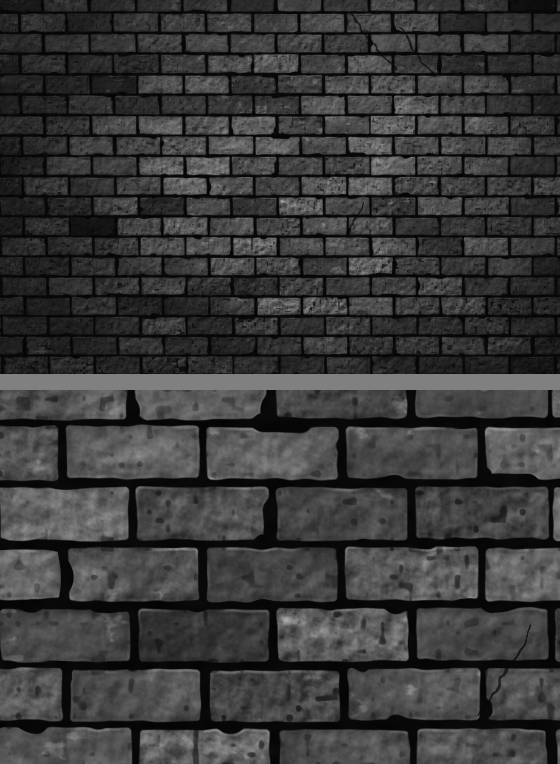
Top: the whole. Bottom: its middle third, enlarged.
Reproduce this texture procedurally as a WebGL 1 fragment shader.

```glsl
precision highp float;
uniform vec2 u_resolution;

const float ASPECT = 1.5;
const vec2 CELL = vec2(0.125, 0.0545);
const float HALF_JOINT = 0.0036;
const vec3 MORTAR = vec3(0.028);

float hash(vec2 p) {
  vec3 q = fract(vec3(p.xyx) * 0.1031);
  q += dot(q, q.yzx + 33.33);
  return fract((q.x + q.y) * q.z);
}

float noise(vec2 p) {
  vec2 i = floor(p), f = fract(p);
  f = f * f * (3.0 - 2.0 * f);
  return mix(mix(hash(i), hash(i + vec2(1.0, 0.0)), f.x),
             mix(hash(i + vec2(0.0, 1.0)), hash(i + 1.0), f.x), f.y);
}

float fbm(vec2 p) {
  float sum = 0.0, amp = 0.5;
  for (int i = 0; i < 4; i++) {
    sum += amp * noise(p);
    p = p * 2.07 + 17.3;
    amp *= 0.5;
  }
  return sum / 0.9375;
}

float roundedBox(vec2 p, vec2 halfSize, float radius) {
  vec2 q = abs(p) - halfSize + radius;
  return length(max(q, 0.0)) + min(max(q.x, q.y), 0.0) - radius;
}

// Running bond with slightly uneven courses and a gentle lean at the left
vec2 brickGrid(vec2 uv) {
  float down = 1.0 - uv.y;
  float row = 0.4 + down * (18.04 + 0.495 * down);
  float col = 12.0 * uv.x - 0.41 - 0.156 * down * (1.0 - uv.x);
  return vec2(col + 0.5 * mod(floor(row) + 1.0, 2.0), row);
}

// Signed distance to a worn brick edge with wobble and chips
float brickEdge(vec2 local, vec2 id, vec2 p) {
  vec2 jitter = vec2(hash(id + 31.0), hash(id + 57.0)) - 0.5;
  vec2 halfSize = CELL * 0.5 - HALF_JOINT + jitter.yx * 0.0012;
  float d = roundedBox(local + jitter * 0.0018, halfSize, 0.0035);
  float chip = smoothstep(0.74, 0.98, noise(p * 34.0 + id * 3.0));
  return d + (noise(p * 75.0) - 0.5) * 0.0022 + chip * 0.005;
}

// Distance to a wandering line from a to b
float crackDistance(vec2 p, vec2 a, vec2 b) {
  p += (vec2(fbm(p * 22.0), fbm(p * 22.0 + 40.0)) - 0.5) * 0.035;
  vec2 ab = b - a;
  float h = clamp(dot(p - a, ab) / dot(ab, ab), 0.0, 1.0);
  return length(p - a - ab * h);
}

// Lit roughness, from the height change toward the light
float relief(vec2 p, float scale) {
  vec2 q = p * scale;
  return fbm(q) - fbm(q + vec2(0.45, -0.6));
}

float brickTone(vec2 id, vec2 p) {
  float tone = 0.68 + 0.58 * hash(id);
  tone *= 1.0 - 0.45 * step(0.93, hash(id + 11.0));
  float stain = fbm(p * vec2(11.0, 20.0) + id * 5.0);
  float mottling = fbm(p * 65.0 + id);
  return tone * (0.55 + 0.6 * stain + 0.3 * mottling);
}

float wallLight(vec2 uv) {
  float d = length((uv - vec2(0.56, 0.55)) * vec2(1.3, 1.1));
  return mix(0.355, 0.135, smoothstep(0.1, 0.82, d));
}

void main() {
  vec2 uv = gl_FragCoord.xy / u_resolution;
  vec2 p = uv * vec2(ASPECT, 1.0);
  float pixel = 1.0 / u_resolution.y;

  vec2 grid = brickGrid(uv);
  vec2 id = floor(grid);
  vec2 local = (fract(grid) - 0.5) * CELL;
  float edge = brickEdge(local, id, p);
  float face = 1.0 - smoothstep(-pixel, pixel, edge);

  // Clay surface, rougher toward the floor
  float rough = mix(1.1, 0.6, uv.y) * (0.6 + 0.7 * hash(id + 83.0));
  float shade = brickTone(id, p);
  shade *= 1.0 + rough * (0.85 * relief(p, 95.0) + 0.4 * relief(p, 190.0));
  float pits = smoothstep(0.77, 0.92, noise(p * 120.0 + id));
  shade *= 1.0 - 0.5 * rough * pits;

  // Broken pale rim, strongest along the upper edge
  float rim = smoothstep(-0.0038, -0.0012, edge);
  float upper = 1.0 - smoothstep(-0.022, -0.015, local.y);
  float broken = smoothstep(0.35, 0.75, noise(p * 42.0 + id * 2.0));
  shade += rim * broken * (0.22 + 0.32 * upper);
  shade *= 0.84 + 0.16 * smoothstep(0.0, 0.008, -edge);

  // Scraped pale flecks
  float fleck = smoothstep(0.68, 0.82, fbm(p * vec2(45.0, 70.0) + id * 7.0));
  shade += 0.4 * fleck * step(0.6, hash(id + 5.0));

  // Hairline cracks
  float crack = crackDistance(p, vec2(0.94, 0.96), vec2(1.055, 0.805));
  crack = min(crack, crackDistance(p, vec2(1.064, 0.92), vec2(1.17, 0.80)));
  crack = min(crack, crackDistance(p, vec2(0.97, 0.46), vec2(0.93, 0.375)));
  shade *= 1.0 - 0.65 * (1.0 - smoothstep(0.0006, 0.0006 + 1.5 * pixel, crack));

  vec3 clay = vec3(max(shade, 0.0) * wallLight(uv));
  vec3 joint = MORTAR * (0.6 + 0.8 * noise(p * 90.0));
  gl_FragColor = vec4(mix(joint, clay, face), 1.0);
}
```
